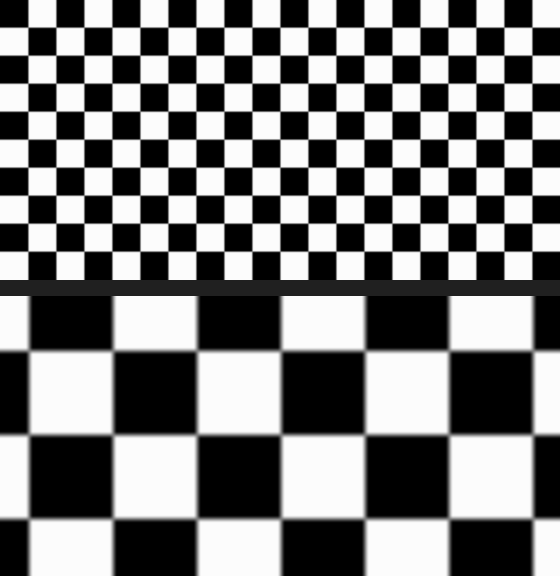
Top, the full canvas; bottom, a detail of the centre.
Give the GLSL for this pattern, as a Shadertoy shader.

```glsl
#define CELLS vec2(20.0, 10.0)      // squares across and down
#define SHIFT vec2(0.015, 0.012)    // board offset, in squares
#define SOFTNESS 0.05               // half width of a blurred edge, in squares
#define DARK vec3(0.0)
#define LIGHT vec3(0.99)

// Square wave per axis, +1 in even squares and -1 in odd ones, with soft steps
vec2 softSquareWave(vec2 p, vec2 halfWidth) {
    // Only interior lines count, so the canvas border stays clean
    vec2 line = clamp(floor(p + 0.5), vec2(1.0), CELLS - 1.0);
    vec2 parity = 1.0 - 2.0 * mod(line, 2.0);
    vec2 ramp = smoothstep(-halfWidth, halfWidth, p - line);
    return parity * (2.0 * ramp - 1.0);
}

void mainImage(out vec4 fragColor, in vec2 fragCoord) {
    vec2 board = fragCoord / iResolution.xy * CELLS - SHIFT;

    // Never let an edge get sharper than about one pixel
    vec2 pixel = CELLS / iResolution.xy;
    vec2 wave = softSquareWave(board, max(vec2(SOFTNESS), 0.75 * pixel));

    // Equal signs give a light square, opposite signs a dark one
    float checker = 0.5 + 0.5 * wave.x * wave.y;
    fragColor = vec4(mix(DARK, LIGHT, checker), 1.0);
}
```
